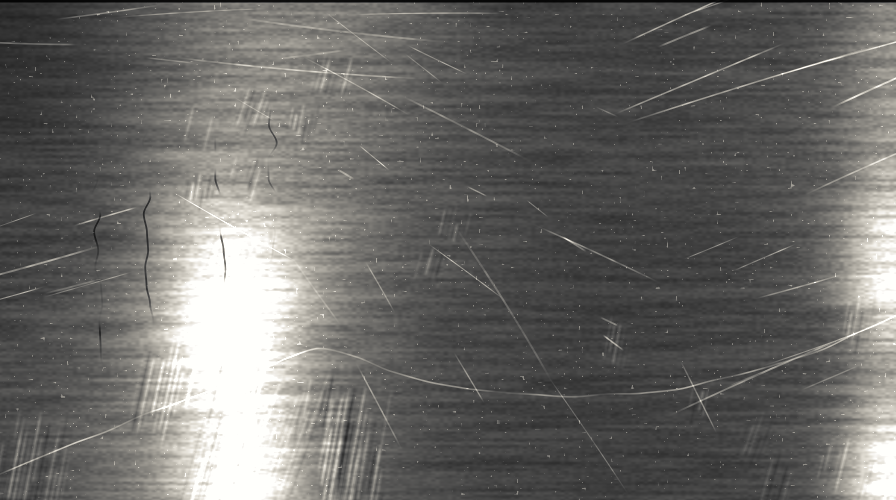
Reproduce this texture procedurally as a WebGL 2 fragment shader.

```glsl
#version 300 es
precision highp float;
// Worn brushed metal under a hot lamp: soft gaussian lights set the tone, stretched
// noise gives the horizontal brushing, and hashed loops scatter long scratches,
// hatched scuff patches and dark wavering cracks. Lengths are in canvas heights.
uniform vec2 u_resolution;
out vec4 fragColor;

const float BASE_LIGHT = 0.25;
const float BRUSH_CONTRAST = 0.30;
const float GRAIN_CONTRAST = 0.20;
const float SCRATCH_WIDTH = 0.0016;
const float SCRATCH_GAIN = 0.50;
const float HATCH_FREQ = 95.0;
const float HATCH_GAIN = 0.62;
const float CRACK_GAIN = 0.38;
const float RIM_HEIGHT = 0.005;
const vec3 WARM_TINT = vec3(0.020, 0.004, -0.034);

float hash(vec2 p) {
    vec3 q = fract(vec3(p.xyx) * 0.1031);
    q += dot(q, q.yzx + 33.33);
    return fract((q.x + q.y) * q.z);
}

vec4 hash4(float n, float seed) {
    vec2 k = vec2(n * 7.3 + 1.7, seed * 13.1 + 4.9);
    return vec4(hash(k), hash(k + 31.7), hash(k + 67.3), hash(k + 113.9));
}

float noise(vec2 p) {
    vec2 i = floor(p), f = fract(p);
    f = f * f * (3.0 - 2.0 * f);
    return mix(mix(hash(i), hash(i + vec2(1, 0)), f.x),
               mix(hash(i + vec2(0, 1)), hash(i + vec2(1, 1)), f.x), f.y);
}

float bell(vec2 d, vec2 size) {
    d /= size;
    return exp(-dot(d, d));
}

// Antialiased thin line at distance d
float hairline(float d, float width) {
    return clamp((width - d) * u_resolution.y + 0.5, 0.0, 1.0);
}

// Coordinates along and across a direction
vec2 align(vec2 d, float angle) {
    vec2 dir = vec2(cos(angle), sin(angle));
    return vec2(dot(d, dir), dot(d, vec2(-dir.y, dir.x)));
}

// Lamp reflection, its tail, the wide glow and the bright right edge
float lighting(vec2 p, float right) {
    float l = BASE_LIGHT;
    l += 0.70 * bell(p - vec2(0.465, 0.36), vec2(0.13, 0.21));
    l += 0.60 * bell(p - vec2(0.48, -0.02), vec2(0.11, 0.22));
    float axis = 0.49 + 0.13 * (p.y - 0.37);
    l += 0.32 * bell(vec2(p.x - axis, p.y - 0.45), vec2(0.29, 1.1));
    float edgeGlow = 0.22 + 0.5 * bell(vec2(0.0, p.y - 0.47), vec2(1.0, 0.14))
                   + 0.6 * bell(vec2(0.0, p.y - 0.04), vec2(1.0, 0.12));
    l += edgeGlow * bell(vec2(p.x - right, 0.0), vec2(0.10, 1.0));
    l += 0.12 * bell(vec2(p.x - right, p.y - 0.6), vec2(0.28, 0.6));
    return l - 0.08 * bell(p - vec2(0.0, 0.9), vec2(0.3, 0.25));
}

// Single scratches scattered in a box around one main direction
float scratches(vec2 p, float seed, int count, vec4 box, float angle, float spread, vec2 span) {
    float sum = 0.0;
    for (int i = 0; i < count; i++) {
        vec4 h = hash4(float(i), seed), g = hash4(float(i), seed + 40.0);
        vec2 q = align(p - mix(box.xy, box.zw, h.xy), angle + spread * (h.z - 0.5));
        float halfLen = 0.5 * mix(span.x, span.y, h.w * h.w);
        q.y += (g.x - 0.5) * 0.25 * q.x * q.x;
        float taper = 1.0 - smoothstep(0.55, 1.0, abs(q.x) / halfLen);
        float broken = 0.45 + 0.75 * noise(vec2(q.x * 60.0, g.y * 50.0));
        sum += hairline(abs(q.y), SCRATCH_WIDTH * (0.5 + 0.7 * g.z)) * taper * broken * mix(0.3, 1.0, g.w);
    }
    return sum;
}

// Scuffed patches of near-parallel strokes with ragged ends
float hatching(vec2 p, float seed, int count, vec4 box, vec2 size) {
    float sum = 0.0;
    for (int i = 0; i < count; i++) {
        vec4 h = hash4(float(i), seed);
        vec2 q = align(p - mix(box.xy, box.zw, h.xy), 1.32 + 0.2 * (h.z - 0.5));
        float lane = q.y * HATCH_FREQ;
        vec4 s = hash4(floor(lane), seed + float(i) + 9.0);
        float ridge = 1.0 - abs(fract(lane) - 0.5) * 2.0;
        vec2 reach = size * (0.6 + 0.7 * h.w) * vec2(0.35 + 0.65 * s.x, 1.0);
        float along = abs(q.x + (s.y - 0.5) * size.x * 0.6) / reach.x;
        float mask = (1.0 - smoothstep(0.6, 1.0, along)) * (1.0 - smoothstep(0.6, 1.0, abs(q.y) / reach.y));
        sum += ridge * (s.z - 0.36) * mask * (0.5 + 0.5 * h.z);
    }
    return sum;
}

// Steep dark cracks that waver sideways
float cracks(vec2 p) {
    float sum = 0.0;
    for (int i = 0; i < 4; i++) {
        vec4 h = hash4(float(i), 71.0);
        vec2 d = p - vec2(0.16 + 0.12 * float(i) + 0.04 * h.x, mix(0.25, 0.7, h.y));
        d.x += 0.12 * (h.z - 0.3) * d.y + 0.022 * (noise(vec2(p.y * 28.0, h.w * 90.0)) - 0.5);
        float gaps = smoothstep(0.25, 0.6, noise(vec2(p.y * 22.0, h.z * 70.0)));
        sum += hairline(abs(d.x), 0.0018) * gaps * (1.0 - smoothstep(0.12, 0.2, abs(d.y)));
    }
    return sum;
}

void main() {
    vec2 p = gl_FragCoord.xy / u_resolution.y;
    float right = u_resolution.x / u_resolution.y;
    float l = lighting(p, right);

    // Brushing, fine grain and cloudy stains
    float brush = noise(p * vec2(9.0, 150.0)) + 0.6 * noise(p * vec2(3.0, 55.0) + 17.0) - 0.8;
    float grain = noise(p * vec2(120.0, 230.0) + 5.0) - 0.5;
    float stain = noise(p * vec2(5.0, 4.0) + 3.0) - 0.5;
    l *= 1.0 + BRUSH_CONTRAST * brush + GRAIN_CONTRAST * grain + 0.13 * stain;

    // Scuffs shine most where the lamp reaches them
    float scuff = hatching(p, 3.0, 12, vec4(0.02, 0.0, 0.75, 0.22), vec2(0.12, 0.07));
    scuff += hatching(p, 8.0, 9, vec4(0.35, 0.45, 0.95, 0.88), vec2(0.05, 0.04));
    scuff += 0.8 * hatching(p, 15.0, 7, vec4(1.1, 0.0, 1.75, 0.35), vec2(0.06, 0.03));
    l += HATCH_GAIN * scuff * (0.25 + 0.9 * l);

    // Long scratches, grouped by direction
    float cuts = scratches(p, 1.0, 15, vec4(1.3, 0.2, 1.8, 1.0), 0.33, 0.2, vec2(0.12, 0.6));
    cuts += scratches(p, 2.0, 6, vec4(0.0, 0.3, 0.3, 0.6), 0.33, 0.2, vec2(0.12, 0.4));
    cuts += scratches(p, 5.0, 18, vec4(0.4, 0.3, 1.25, 0.97), -0.55, 0.3, vec2(0.04, 0.32));
    cuts += 0.7 * scratches(p, 6.0, 7, vec4(0.6, 0.05, 1.5, 0.5), -1.1, 0.4, vec2(0.12, 0.4));
    cuts += 0.7 * scratches(p, 7.0, 8, vec4(0.0, 0.84, 0.9, 0.99), 0.02, 0.3, vec2(0.1, 0.7));

    // One bent scratch across the whole sheet
    float bend = p.x - 0.64;
    float path = 0.31 - 0.41 * sqrt(bend * bend + 0.0008) + 0.4 * pow(max(bend, 0.0), 2.0);
    path += 0.012 * (noise(vec2(p.x * 14.0, 2.0)) - 0.5);
    cuts += hairline(abs(p.y - path) * 0.93, 0.0015) * (0.1 + 0.8 * noise(vec2(p.x * 24.0, 8.0)));
    l += SCRATCH_GAIN * cuts;

    // Dust glints, cracks and the dark upper rim
    l += 0.3 * smoothstep(0.91, 1.0, noise(p * 170.0 + 40.0));
    l -= CRACK_GAIN * cracks(p) * l * 1.6;
    l *= 1.0 - 0.9 * smoothstep(-0.002, 0.002, p.y - 1.0 + RIM_HEIGHT);

    l = clamp(l, 0.0, 1.0);
    float warmth = smoothstep(0.22, 0.75, l) * (1.0 - 0.7 * smoothstep(0.85, 1.0, l));
    fragColor = vec4(clamp(l + WARM_TINT * warmth, 0.0, 1.0), 1.0);
}
```
